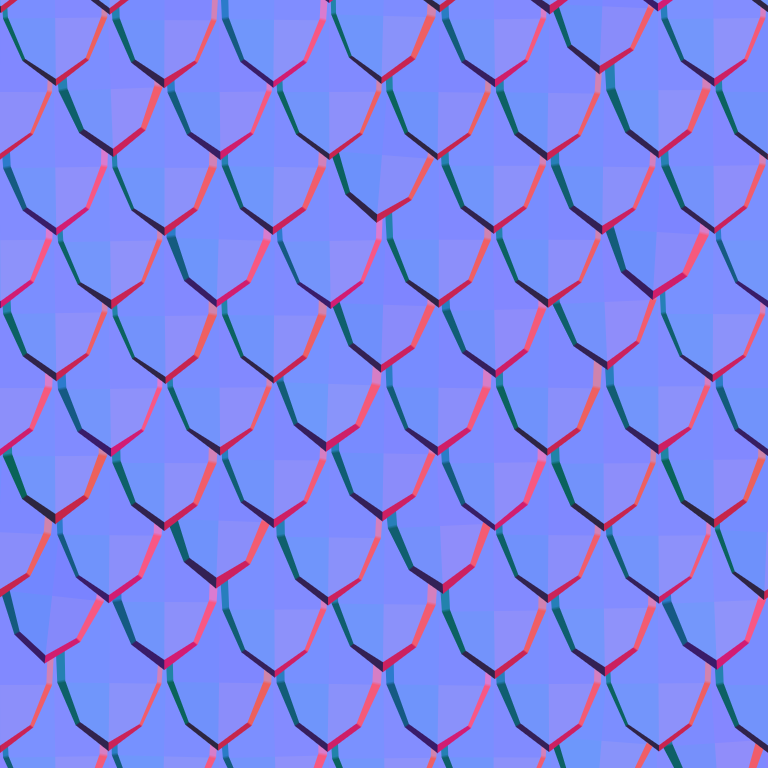
Reproduce this texture map procedurally as a Shadertoy shader.

```glsl
// Normal-map style sheet of overlapping pointed scales in staggered rows.
// Each scale is a convex outline of three mirrored edges with a bevelled rim;
// rows are composited front to back, with hashed shift, tilt and rim width.

const float COLUMNS   = 7.0;     // scales across the canvas
const float ROW_PITCH = 0.673;   // row spacing, in column widths
const float FIRST_TIP = 0.128;   // depth of the first tips below the top edge
const float FOLD      = 0.62;    // height of the fold across a scale
const float PIVOT     = 0.85;    // height of the point a scale swings about
const float MAX_LIFT  = 0.17;    // upward shift of the loosest scales
const float MAX_SWING = 0.30;    // full angular range of the loosest scales

// Right half of a scale, from the tip upward: outer and inner rim corners
const vec2 OUT0 = vec2(0.0, 0.0),     IN0 = vec2(0.0, 0.072);
const vec2 OUT1 = vec2(0.302, 0.232), IN1 = vec2(0.268, 0.258);
const vec2 OUT2 = vec2(0.475, 0.62),  IN2 = vec2(0.412, 0.635);
const vec2 OUT3 = vec2(0.497, 1.0),   IN3 = vec2(0.425, 1.0);

const vec3 LEFT_LOW   = vec3(0.20, 0.13, 0.33);
const vec3 LEFT_MID   = vec3(0.06, 0.37, 0.43);
const vec3 LEFT_TOP   = vec3(0.15, 0.50, 0.72);
const vec3 RIGHT_LOW  = vec3(0.80, 0.13, 0.37);
const vec3 RIGHT_MID  = vec3(0.95, 0.36, 0.44);
const vec3 RIGHT_TOP  = vec3(0.83, 0.50, 0.74);
const vec3 FACE_LEFT  = vec3(0.445, 0.58, 0.985);
const vec3 FACE_RIGHT = vec3(0.55, 0.565, 0.98);
const vec3 FACE_UPPER = vec3(0.49, 0.55, 1.0);

float pixelSize;

vec4 hash42(vec2 p) {
    vec4 h = fract(p.xyxy * vec4(0.1031, 0.1030, 0.0973, 0.1099));
    h += dot(h, h.wzxy + 33.33);
    return fract((h.xxyz + h.yzzw) * h.zywx);
}

// Antialiased step: 0 below zero, 1 above
float edge(float d) {
    return clamp(0.5 + d / pixelSize, 0.0, 1.0);
}

// Signed distance to the line a-b, positive on its right
float lineSide(vec2 p, vec2 a, vec2 b) {
    vec2 d = normalize(b - a);
    return dot(p - a, vec2(d.y, -d.x));
}

// Colour and coverage of one scale; p is relative to its resting tip
vec4 drawScale(vec2 p, vec2 id) {
    vec4 rnd = hash42(id + 17.0);
    vec4 rim = hash42(id + 71.0);

    // Most scales rest near the grid, a few have come loose
    float loose = pow(rnd.x, 7.0);
    p.y -= MAX_LIFT * loose + 0.025 * (rnd.y - 0.3);
    float angle = (rnd.z - 0.5) * mix(0.035, MAX_SWING, loose);
    float c = cos(angle), s = sin(angle);
    p.y -= PIVOT;
    p = mat2(c, -s, s, c) * p;
    p.y += PIVOT;

    vec2 q = vec2(abs(p.x), p.y);
    float outer = max(lineSide(q, OUT0, OUT1),
                  max(lineSide(q, OUT1, OUT2), lineSide(q, OUT2, OUT3)));

    // Rim width differs at the tip and on either side
    float width = mix(0.65, 1.25, p.x < 0.0 ? rim.x : rim.y) + 0.35 * loose;
    float tipWidth = mix(0.75, 1.2, rim.z) + 0.3 * loose;
    vec2 a = mix(OUT0, IN0, tipWidth);
    vec2 b = mix(OUT1, IN1, width);
    vec2 d = mix(OUT2, IN2, width);
    vec2 e = mix(OUT3, IN3, width);
    float low = lineSide(q, a, b);
    float mid = lineSide(q, b, d);
    float top = lineSide(q, d, e);
    float inner = max(low, max(mid, top));

    // Rim: three bevel directions per side
    float right = edge(p.x);
    vec3 bevel = mix(LEFT_LOW, RIGHT_LOW, right);
    bevel = mix(bevel, mix(LEFT_MID, RIGHT_MID, right), edge(mid - low));
    bevel = mix(bevel, mix(LEFT_TOP, RIGHT_TOP, right), edge(top - max(low, mid)));
    bevel += (rim.w - 0.5) * vec3(0.05, -0.04, 0.17);

    // Face: two lower facets and a nearly flat upper part
    vec3 face = mix(FACE_LEFT, FACE_RIGHT, right);
    vec3 upper = FACE_UPPER + vec3(0.016, -0.008, 0.0) * (2.0 * right - 1.0);
    face = mix(face, upper, edge(p.y - FOLD));
    face.rg += (rnd.zw - 0.5) * mix(0.02, 0.07, loose);

    return vec4(mix(face, bevel, edge(inner)), edge(-outer));
}

void mainImage(out vec4 fragColor, in vec2 fragCoord) {
    vec2 uv = fragCoord / iResolution.y * COLUMNS;
    pixelSize = COLUMNS / iResolution.y;

    float depth = COLUMNS - FIRST_TIP - uv.y;
    float firstRow = ceil(depth / ROW_PITCH) - 1.0;
    vec3 color = vec3(0.0);
    float open = 1.0;

    // Upper rows lie on top, so walk downward until covered
    for (int j = 0; j < 5; j++) {
        float row = firstRow + float(j);
        float stagger = 0.5 * mod(row, 2.0);
        float nearest = floor(uv.x - stagger + 0.5);
        for (int i = -1; i <= 1; i++) {
            float column = nearest + float(i);
            vec2 p = vec2(uv.x - column - stagger, row * ROW_PITCH - depth);
            vec4 tile = drawScale(p, vec2(mod(column, COLUMNS), row));
            color += open * tile.a * tile.rgb;
            open *= 1.0 - tile.a;
        }
    }
    fragColor = vec4(color + open * FACE_UPPER, 1.0);
}
```
